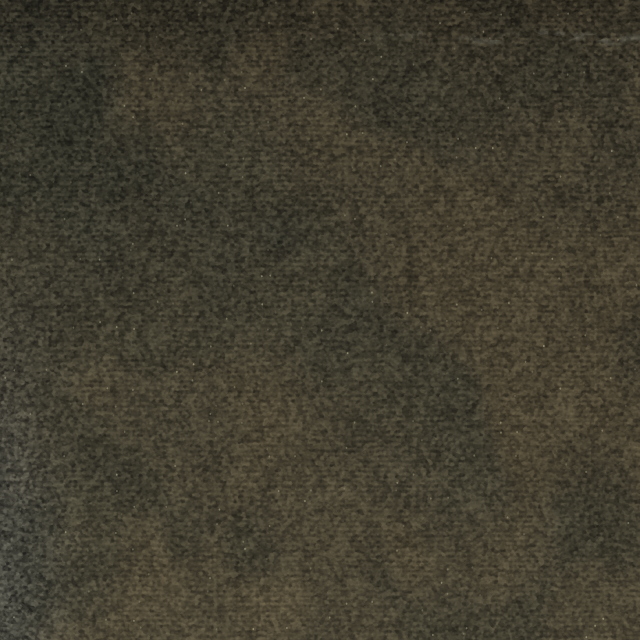
Write a Shadertoy shader that draws this texture.

```glsl
// Draws aged dark olive-brown woven cloth with blotches, grain and a worn crease.

vec3 hash3(vec2 cell) {
    vec3 p = fract(cell.xyx * vec3(0.1031, 0.1030, 0.0973));
    p += dot(p, p.yxz + 33.33);
    return fract((p.xxy + p.yzz) * p.zyx);
}

// Soft cellular noise: random cell tones blended by distance to jittered centres.
float softCells(vec2 p) {
    vec2 cell = floor(p);
    float tone = 0.0, total = 0.0;
    for (int y = -1; y <= 1; y++)
    for (int x = -1; x <= 1; x++) {
        vec2 neighbour = cell + vec2(x, y);
        vec3 h = hash3(neighbour + 57.0);
        vec2 d = neighbour + h.xy - p;
        float weight = exp(-5.0 * dot(d, d));
        tone += weight * h.z;
        total += weight;
    }
    return tone / total;
}

// Sparse pale lint, at most one speck per cell.
float lint(vec2 p) {
    vec3 h = hash3(floor(p) + 211.0);
    vec2 d = (fract(p) - 0.25 - 0.5 * h.xy) * vec2(1.2, 1.0);
    return step(0.955, h.z) * (0.3 + 0.7 * h.x) * smoothstep(0.2, 0.04, length(d));
}

void mainImage(out vec4 fragColor, in vec2 fragCoord) {
    vec2 uv = fragCoord / iResolution.y;

    // Broad stains, bent by layered sines
    vec2 bent = uv + 0.02 * sin(uv.yx * 17.0 + 2.0 * sin(uv * 9.0));
    float broad = softCells(bent * vec2(5.0, 4.0)) - 0.5;
    float patches = softCells(bent * vec2(13.0, 10.0) + 31.0) - 0.5;
    float mottle = softCells(uv * vec2(38.0, 30.0) + 83.0) - 0.5;

    // Light falls off towards the top, dusty haze at the lower left
    float haze = exp(-uv.x * uv.x * 150.0) * smoothstep(0.75, 0.1, uv.y);
    float light = 0.288 - 0.066 * uv.y - 0.035 * smoothstep(0.86, 1.0, uv.y);
    light += 0.045 * broad + 0.05 * patches + 0.03 * mottle + 0.035 * haze;

    // Horizontal threads with a slight wobble and uneven strength
    float wobble = 0.5 * sin(uv.x * 23.0) + 0.3 * sin(uv.x * 61.0 + uv.y * 40.0);
    float threads = sin(6.2832 * 128.0 * uv.y + wobble);
    light += threads * (0.013 + 0.012 * patches);

    // Woven grain, coarse and fine
    float grain = softCells(uv * vec2(180.0, 205.0)) - 0.5;
    float fineGrain = softCells(uv * vec2(290.0, 320.0) + 19.0) - 0.5;
    light += (0.15 * grain + 0.09 * fineGrain) * (0.9 + 0.5 * haze);

    // Broken worn crease near the top right
    float creaseY = 0.942 + 0.005 * sin(uv.x * 31.0) + 0.003 * sin(uv.x * 97.0);
    float crease = smoothstep(0.009, 0.001, abs(uv.y - creaseY));
    crease *= smoothstep(0.52, 0.78, uv.x) * smoothstep(0.3, 0.6, softCells(uv * vec2(60.0, 110.0)));
    light += 0.09 * crease;

    // Warm brown against cool green-grey
    float dusty = max(haze, 0.7 * crease);
    float cool = 0.42 - 0.25 * (uv.x - 0.5) + 0.25 * (uv.y - 0.5) - 0.9 * broad - 0.5 * patches;
    vec3 tint = mix(vec3(1.03, 0.93, 0.70), vec3(0.95, 0.94, 0.76), clamp(cool, 0.0, 1.0));
    tint = mix(tint, vec3(0.96, 0.95, 0.86), 0.8 * dusty);

    vec3 color = tint * max(light, 0.05);
    color += vec3(0.24, 0.24, 0.20) * lint(uv * 75.0);
    fragColor = vec4(color, 1.0);
}
```
